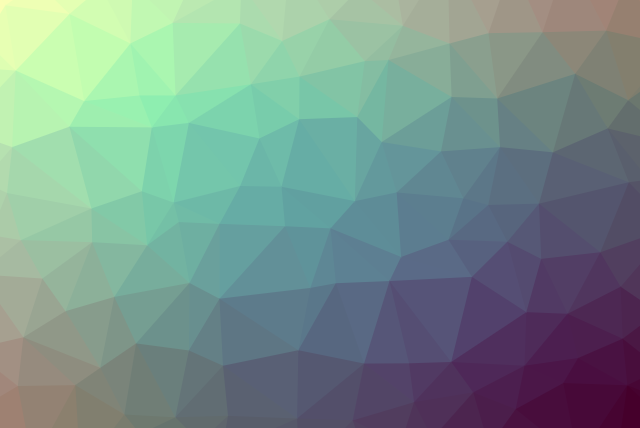
Reproduce this background procedurally as a Shadertoy shader.

```glsl
const vec2 GRID = vec2(12.0, 8.0);

// Evenly spaced ramp: pale yellow, mint, teal, slate, plum, maroon
const vec3 RAMP[9] = vec3[9](
    vec3(0.98, 1.00, 0.71), vec3(0.78, 1.00, 0.69), vec3(0.55, 0.93, 0.69),
    vec3(0.43, 0.74, 0.67), vec3(0.375, 0.62, 0.625), vec3(0.36, 0.45, 0.55),
    vec3(0.32, 0.25, 0.42), vec3(0.29, 0.07, 0.27), vec3(0.27, 0.00, 0.17));

vec3 ramp(float t) {
    t = clamp(t, 0.0, 1.0) * 8.0;
    int i = min(int(t), 7);
    return mix(RAMP[i], RAMP[i + 1], t - float(i));
}

vec2 hash2(vec2 c) {
    vec2 s = vec2(dot(c, vec2(127.1, 311.7)), dot(c, vec2(269.5, 183.3)));
    return fract(sin(s) * 43758.55);
}

// One jittered mesh vertex per grid cell
vec2 vertex(vec2 cell) {
    return cell + 0.5 + 0.8 * (hash2(cell) - 0.5);
}

float cross2(vec2 a, vec2 b) {
    return a.x * b.y - a.y * b.x;
}

// Signed distance to the line a-b, positive on the inner side
float edge(vec2 p, vec2 a, vec2 b) {
    return cross2(b - a, p - a) / length(b - a);
}

// Flat facet, tinted at its centroid: rgb times coverage, coverage
vec4 facet(vec2 p, vec2 a, vec2 b, vec2 c, float pixel) {
    float inside = min(edge(p, a, b), min(edge(p, b, c), edge(p, c, a)));
    float cover = clamp(0.5 + inside / pixel, 0.0, 1.0);
    vec2 centre = (a + b + c) / (3.0 * GRID);
    return vec4(0.5 * (ramp(centre.x) + ramp(centre.y)), 1.0) * cover;
}

// Positive when the angles at b and d sum to less than a half turn
float diagonalTest(vec2 a, vec2 b, vec2 c, vec2 d) {
    return cross2(c - b, a - b) * dot(a - d, c - d)
         + dot(c - b, a - b) * cross2(a - d, c - d);
}

void mainImage(out vec4 fragColor, in vec2 fragCoord) {
    vec2 uv = fragCoord / iResolution.xy;
    vec2 p = vec2(uv.x, 1.0 - uv.y) * GRID;
    float pixel = GRID.x / iResolution.x;
    vec4 sum = vec4(0.0);

    // The four quads that can reach this cell, each split in two
    for (int j = -1; j <= 0; j++)
    for (int i = -1; i <= 0; i++) {
        vec2 cell = floor(p) + vec2(i, j);
        vec2 a = vertex(cell);
        vec2 b = vertex(cell + vec2(1.0, 0.0));
        vec2 c = vertex(cell + vec2(1.0, 1.0));
        vec2 d = vertex(cell + vec2(0.0, 1.0));
        if (diagonalTest(a, b, c, d) > 0.0)
            sum += facet(p, a, b, c, pixel) + facet(p, a, c, d, pixel);
        else
            sum += facet(p, a, b, d, pixel) + facet(p, b, c, d, pixel);
    }
    fragColor = vec4(sum.rgb / max(sum.a, 0.001), 1.0);
}
```
